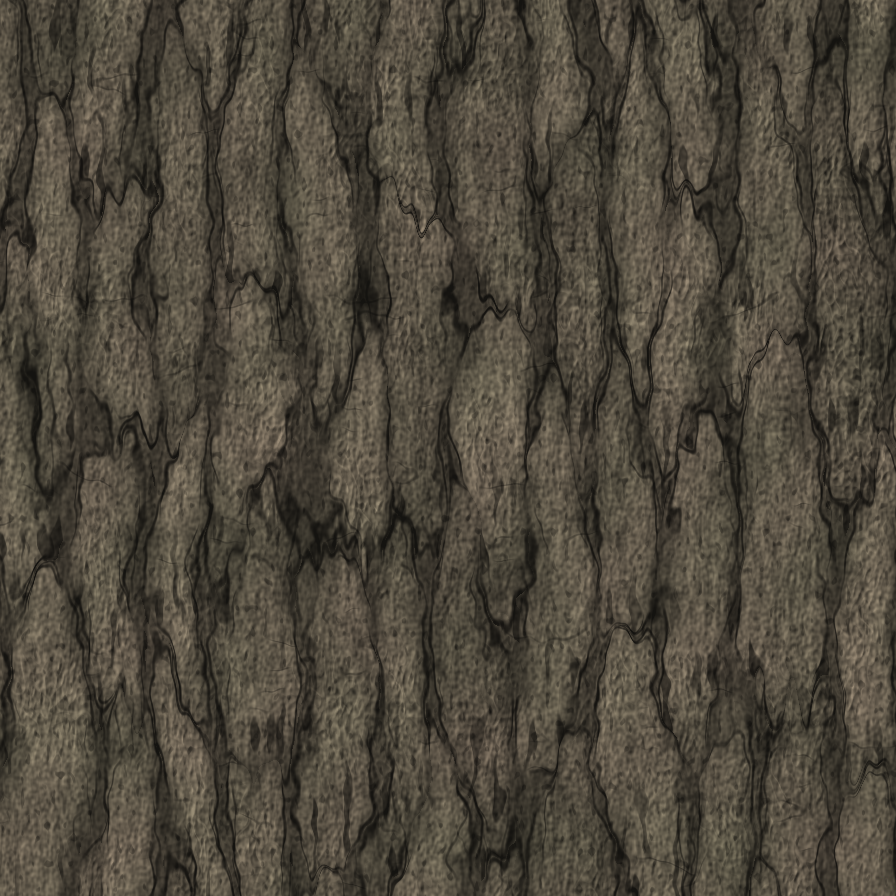
Write a WebGL 2 fragment shader that draws this texture.

```glsl
#version 300 es
precision highp float;
// Weathered tree bark: tall overlapping plates with rounded, ragged ends,
// parted by shaded valleys. A stretched, warped Voronoi layout gives the plates;
// gradient noise adds fibres, veins, slits and stains, lit as a relief.
uniform vec2 u_resolution;
out vec4 fragColor;

const vec2 PLATE_GRID = vec2(12.0, 3.3);
const vec2 METRIC = vec2(1.0, 0.62);  // flattening y keeps plate sides upright
const vec2 LIGHT_DIR = vec2(-0.6, 0.8);

struct Plate {
    float soft;   // rounded distance to the plate border, canvas units
    vec2 normal;  // direction towards the nearest border
    vec2 local;   // offset from the plate centre, grid units
    vec2 id;
};

vec2 hash2(vec2 cell) {
    vec3 h = fract(cell.xyx * vec3(0.1031, 0.1030, 0.0973));
    h += dot(h, h.yzx + 33.33);
    return fract((h.xx + h.yz) * h.zy);
}

float cornerSlope(vec2 corner, vec2 offset) {
    float angle = 6.28318 * hash2(corner).x;
    return dot(vec2(cos(angle), sin(angle)), offset);
}

float gradientNoise(vec2 p) {
    vec2 i = floor(p), f = p - i;
    vec2 u = f * f * f * (f * (f * 6.0 - 15.0) + 10.0);
    vec2 x = vec2(1.0, 0.0), y = vec2(0.0, 1.0);
    float low = mix(cornerSlope(i, f), cornerSlope(i + x, f - x), u.x);
    float high = mix(cornerSlope(i + y, f - y), cornerSlope(i + 1.0, f - 1.0), u.x);
    return mix(low, high, u.y);
}

float fbm(vec2 p) {
    float sum = 0.0, amplitude = 1.0;
    for (int k = 0; k < 4; k++) {
        sum += amplitude * gradientNoise(p);
        p = p * 2.03 + 17.3;
        amplitude *= 0.65;
    }
    return sum;
}

// Sways the plate sides and makes their ends ragged
vec2 warp(vec2 p) {
    float sway = 0.050 * gradientNoise(p * vec2(6.0, 4.0) + 3.1)
               + 0.014 * gradientNoise(p * vec2(20.0, 11.0) + 8.7)
               + 0.008 * gradientNoise(p * vec2(64.0, 38.0));
    float jag = 0.09 * gradientNoise(p * vec2(15.0, 4.0) + 41.0)
              + 0.05 * gradientNoise(p * vec2(56.0, 13.0) + 23.0);
    return p + vec2(sway, jag);
}

vec2 plateCentre(vec2 cell) {
    vec2 jitter = (hash2(cell + 50.0) - 0.5) * vec2(0.6, 0.7);
    return cell + 0.5 + jitter + vec2(0.0, 0.5 * mod(cell.x, 2.0));
}

Plate findPlate(vec2 p, vec2 grid, float roundness) {
    vec2 q = p * grid, base = floor(q), own = vec2(0.0), id = base;
    float nearest = 1e3;
    for (int j = -3; j <= 2; j++)
    for (int i = -1; i <= 1; i++) {
        vec2 cell = base + vec2(i, j);
        vec2 r = (plateCentre(cell) - q) * METRIC;
        if (dot(r, r) < nearest) { nearest = dot(r, r); own = r; id = cell; }
    }
    Plate plate = Plate(0.0, vec2(0.0), -own / METRIC, id);
    float sum = 0.0, closest = 1e3;
    for (int j = -3; j <= 3; j++)
    for (int i = -2; i <= 2; i++) {
        if (i == 0 && j == 0) continue;
        vec2 r = (plateCentre(id + vec2(i, j)) - q) * METRIC;
        vec2 n = normalize(r - own);
        float d = dot(0.5 * (r + own), n) / length(n * grid * METRIC);
        sum += exp(-d * roundness);
        if (d < closest) { closest = d; plate.normal = normalize(n * grid * METRIC); }
    }
    plate.soft = -log(sum) / roundness;
    return plate;
}

// Dark or pale line where a value crosses zero
float thinLine(float value, float halfWidth) {
    return 1.0 - smoothstep(0.1 * halfWidth, halfWidth, abs(value));
}

// Fine surface height: long fibres, wormy wrinkles and grit
float grainHeight(vec2 p, float crust) {
    p.x += 0.010 * gradientNoise(p * vec2(18.0, 13.0));
    float fibre = gradientNoise(p * vec2(95.0, 16.0));
    float wrinkle = abs(gradientNoise(p * vec2(120.0, 60.0) + 9.0));
    float grit = gradientNoise(p * vec2(210.0, 140.0));
    return 0.6 * fibre - (0.3 + 0.9 * crust) * wrinkle + 0.4 * grit;
}

void main() {
    vec2 p = gl_FragCoord.xy / u_resolution.y;
    Plate plate = findPlate(warp(p), PLATE_GRID, 110.0);
    vec2 tint = hash2(plate.id + 9.0);
    float drift = gradientNoise(p * vec2(14.0, 9.0) + 60.0);
    float patches = gradientNoise(p * vec2(22.0, 10.0) + 12.0);
    float crust = smoothstep(-0.2, 0.3, gradientNoise(p * vec2(11.0, 7.0) + 5.0));

    // Plate body fading into shaded valleys
    float stain = fbm(p * vec2(20.0, 10.0) + 30.0);
    float body = 0.388 + 0.04 * (tint.x - 0.5) + 0.06 * stain - 0.05 * step(tint.y, 0.25);
    float shade = smoothstep(-0.009, 0.021 * (1.0 + 1.2 * drift), plate.soft);
    float tone = mix(0.225, body, shade);

    // Relief light on plate flanks and grain
    float rim = 0.001 + 0.010 * patches;
    float flank = smoothstep(rim, rim + 0.003, plate.soft) * exp(-abs(plate.soft - rim) / 0.006);
    tone += flank * (0.03 + 0.05 * dot(plate.normal, LIGHT_DIR));
    float relief = grainHeight(p, crust) - grainHeight(p + LIGHT_DIR * 0.002, crust);
    float exposure = 0.5 + 0.5 * shade;
    tone += 0.32 * relief * exposure;
    tone += 0.11 * gradientNoise(p * vec2(150.0, 46.0) + 77.0) * exposure;
    tone += 0.13 * gradientNoise(p * vec2(235.0, 170.0) + 19.0) * exposure;

    // Pale wormy veins on crusted patches, dark pits elsewhere
    vec2 curl = p + 0.006 * gradientNoise(p * vec2(60.0, 40.0) + 7.0);
    float vein = thinLine(gradientNoise(curl * vec2(72.0, 34.0) + 55.0), 0.13);
    tone += 0.065 * vein * crust * exposure;
    float pit = smoothstep(0.28, 0.45, gradientNoise(p * vec2(140.0, 70.0) + 66.0));
    tone *= 1.0 - 0.28 * pit;

    // Broken outlines, folds beside them, furrows in the valleys
    float outline = thinLine(plate.soft - rim, 0.0032 + 0.003 * drift)
                  * smoothstep(-0.35, 0.1, gradientNoise(p * vec2(18.0, 11.0) + 33.0));
    float fold = thinLine(plate.soft - 0.006 - 0.030 * drift, 0.0022)
               * smoothstep(-0.05, 0.2, patches);
    float furrow = thinLine(gradientNoise(curl * vec2(34.0, 6.0) + 28.0), 0.07)
                 * (1.0 - 0.8 * shade) * smoothstep(-0.2, 0.2, drift);
    tone *= (1.0 - 0.55 * outline) * (1.0 - 0.4 * fold) * (1.0 - 0.4 * furrow);

    // Slits at the lower ends and short cross cracks
    float lower = 1.0 - smoothstep(-0.45, 0.0, plate.local.y);
    float slit = smoothstep(0.22, 0.34, gradientNoise(curl * vec2(84.0, 14.0) + 15.0))
               * (0.2 + 0.8 * lower);
    float crack = thinLine(gradientNoise(curl * vec2(7.0, 24.0) + 2.0), 0.035)
                * smoothstep(0.15, 0.4, gradientNoise(p * vec2(24.0, 16.0) + 90.0));
    tone *= (1.0 - 0.45 * slit) * (1.0 - 0.25 * crack);

    // Warm grey brown with a faint olive drift
    vec3 hue = mix(vec3(1.0, 0.90, 0.765), vec3(0.99, 0.93, 0.765), 0.5 + drift);
    fragColor = vec4(clamp(tone, 0.08, 0.60) * hue, 1.0);
}
```
